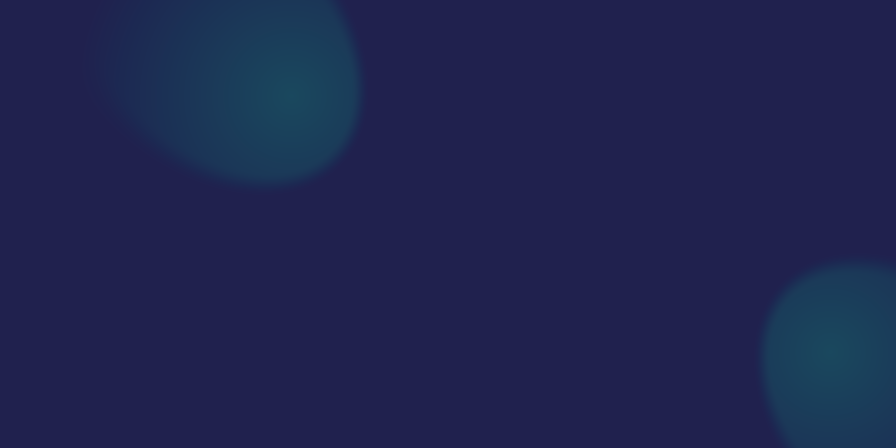
A Shadertoy shader for this background:

```glsl
#define NIGHT vec3(0.125, 0.130, 0.307)
#define DUSK vec3(0.110, 0.160, 0.322)
#define TEAL vec3(0.100, 0.282, 0.368)
#define FOCUS vec2(0.651, 0.786)
#define CENTRE vec2(0.432, 0.954)
#define SEMI_AXES vec2(0.464, 0.307)
#define PIVOT vec2(1.2526, 0.5)
#define GLOW_RADIUS 0.48
#define RIM_START 0.76

// Coordinates along the tilted axes, scaled so the ellipse is a unit circle
vec2 toEllipse(vec2 p) {
    vec2 d = p - CENTRE;
    return vec2(d.x - d.y, d.x + d.y) * sqrt(0.5) / SEMI_AXES;
}

// Focal gradient: 0 at the focus, 1 on the rim of the ellipse
float focalDistance(vec2 p) {
    vec2 focus = toEllipse(FOCUS);
    vec2 ray = toEllipse(p) - focus;
    float inside = 1.0 - dot(focus, focus);
    float along = dot(focus, ray);
    return (along + sqrt(along * along + dot(ray, ray) * inside)) / inside;
}

// Round glow about the focus, trimmed by the soft rim of the ellipse
float blobGlow(vec2 p) {
    float glow = max(1.0 - length(p - FOCUS) / GLOW_RADIUS, 0.0);
    float rim = 1.0 - smoothstep(RIM_START, 1.0, focalDistance(p));
    return glow * rim;
}

void mainImage(out vec4 fragColor, in vec2 fragCoord) {
    vec2 p = fragCoord / iResolution.y;

    // The second blob is the first one turned half a circle about the pivot
    float glow = max(blobGlow(p), blobGlow(2.0 * PIVOT - p));

    // Night to dusk to teal
    vec3 color = mix(NIGHT, DUSK, clamp(glow / 0.2, 0.0, 1.0));
    color = mix(color, TEAL, clamp((glow - 0.2) / 0.8, 0.0, 1.0));
    fragColor = vec4(color, 1.0);
}
```
